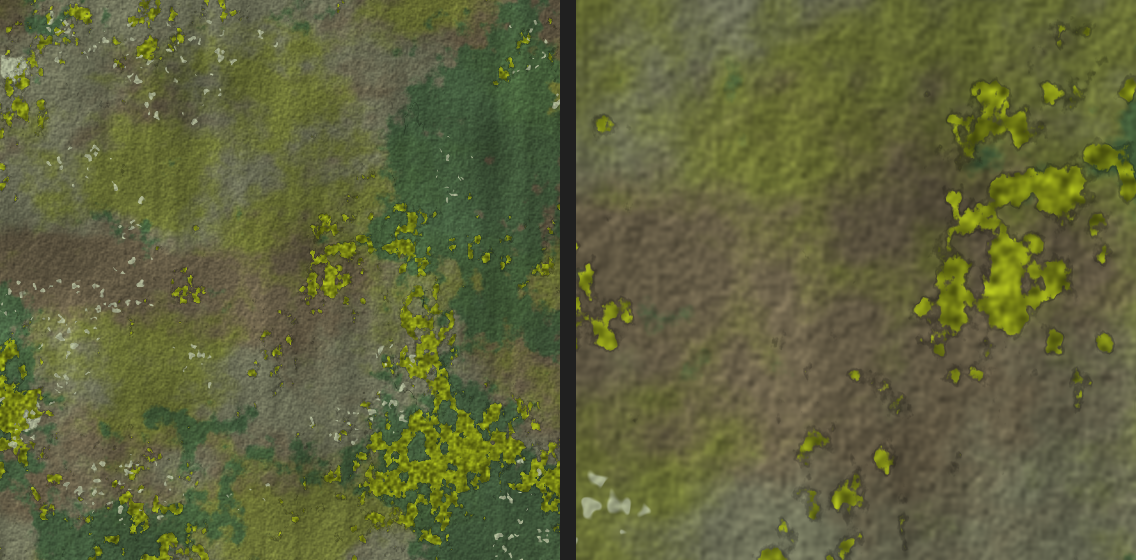
Left, the full canvas; right, a detail of the centre.
Write a Shadertoy shader that draws this texture.

```glsl
#define GRAIN_SCALE 150.0
#define GRAIN_DEPTH 0.40
#define STREAK_DEPTH 0.13
#define MOSS_LEVEL 0.80
#define SPOT_GRID 62.0
#define BROWN vec3(0.37, 0.335, 0.255)
#define GREY vec3(0.415, 0.425, 0.335)
#define OLIVE vec3(0.41, 0.44, 0.18)
#define PAINT vec3(0.225, 0.335, 0.215)
#define MOSS vec3(0.53, 0.58, 0.08)
#define PALE vec3(0.66, 0.69, 0.57)

float hash(vec2 p) {
    vec3 q = fract(p.xyx * 0.1031);
    q += dot(q, q.yzx + 33.33);
    return fract((q.x + q.y) * q.z);
}

float noise(vec2 p) {
    vec2 i = floor(p), f = fract(p);
    f = f * f * (3.0 - 2.0 * f);
    vec2 e = vec2(1.0, 0.0);
    return mix(mix(hash(i), hash(i + e), f.x),
               mix(hash(i + e.yx), hash(i + e.xx), f.x), f.y);
}

float fbm(vec2 p) {
    float sum = 0.0, amp = 0.5;
    for (int i = 0; i < 5; i++) {
        sum += amp * noise(p);
        p = mat2(1.6, 1.2, -1.2, 1.6) * p + 17.3;
        amp *= 0.5;
    }
    return sum / 0.97;
}

float blob(vec2 p, vec2 centre, vec2 size) {
    vec2 d = (p - centre) / size;
    return exp(-dot(d, d));
}

// Rough plaster height
float relief(vec2 p) {
    return 0.6 * noise(p * GRAIN_SCALE) + 0.4 * noise(p * GRAIN_SCALE * 2.1 + 9.0)
         + 0.5 * noise(p * GRAIN_SCALE * vec2(0.5, 0.3));
}

// Clustered round lichen spots on a jittered grid
float spots(vec2 p) {
    vec2 q = p * SPOT_GRID + 0.7 * (vec2(noise(p * 130.0), noise(p * 130.0 + 40.0)) - 0.5);
    vec2 cell = floor(q);
    float cover = 0.0;
    for (int y = -1; y <= 1; y++)
    for (int x = -1; x <= 1; x++) {
        vec2 id = cell + vec2(x, y);
        float present = step(hash(id + 3.0), 0.30) * step(0.70, noise(id * 0.14 + 21.0));
        vec2 centre = id + 0.2 + 0.6 * vec2(hash(id + 51.0), hash(id + 87.0));
        float radius = mix(0.10, 0.36, hash(id + 29.0));
        cover = max(cover, present * (1.0 - smoothstep(radius - 0.08, radius + 0.08, length(q - centre))));
    }
    return cover;
}

void mainImage(out vec4 fragColor, in vec2 fragCoord) {
    vec2 p = fragCoord / iResolution.y;
    float fine = fbm(p * 42.0 + 5.0);
    vec2 warped = p + 0.05 * (vec2(fbm(p * 9.0), fbm(p * 9.0 + 31.0)) - 0.5);

    // Weathered ground: brown, grey and olive haze
    vec3 col = mix(BROWN, GREY, smoothstep(0.38, 0.64, fbm(warped * vec2(4.0, 6.0) + 2.0) + 0.2 * (fine - 0.5)));
    float haze = fbm(warped * vec2(4.0, 6.0) + 60.0) + 0.25 * (fine - 0.5)
               + 0.16 * blob(p, vec2(0.53, 0.52), vec2(0.26, 0.35))
               + 0.20 * blob(p, vec2(0.52, 0.08), vec2(0.22, 0.06));
    col = mix(col, OLIVE, 0.85 * smoothstep(0.46, 0.70, haze));

    // Worn green paint with ragged edges
    float paint = fbm(warped * 5.0 + 91.0) + 0.35 * (fine - 0.5)
                + 0.32 * blob(p, vec2(0.91, 0.82), vec2(0.15, 0.23))
                + 0.32 * blob(p, vec2(0.91, 0.13), vec2(0.17, 0.17))
                + 0.30 * blob(p, vec2(0.20, 0.03), vec2(0.24, 0.09))
                + 0.16 * blob(p, vec2(0.38, 0.97), vec2(0.30, 0.07));
    col = mix(col, PAINT, 0.85 * smoothstep(0.60, 0.69, paint));

    // Broad stains and vertical runs
    col *= 0.78 + 0.44 * fbm(warped * 7.0 + 140.0);
    float run = noise(vec2(p.x * 75.0, p.y * 5.0)) + noise(vec2(p.x * 24.0, p.y * 2.5 + 8.0)) - 1.0;
    col *= 1.0 + STREAK_DEPTH * run;

    // Thin broken cracks in an upright band
    float bend = abs(fbm(p * vec2(22.0, 9.0) + 73.0) - 0.5);
    float crack = (1.0 - smoothstep(0.003, 0.014, bend)) * blob(p, vec2(0.73, 0.5), vec2(0.05, 0.4));
    col *= 1.0 - 0.4 * crack * smoothstep(0.4, 0.6, noise(p * 18.0));

    // Pale crusts near the left edge
    float crust = blob(p, vec2(0.02, 0.88), vec2(0.05, 0.03)) + blob(p, vec2(0.05, 0.26), vec2(0.04, 0.04));
    col = mix(col, PALE, smoothstep(0.62, 0.74, crust + 0.9 * (fine - 0.5)));

    // Moss flecks gathered in clumps, dark at the rim
    float clump = fbm(warped * vec2(6.5, 5.5) + 205.0) - 0.5
                + 0.10 * blob(p, vec2(0.52, 0.46), vec2(0.24, 0.14))
                + 0.15 * blob(p, vec2(0.38, 0.96), vec2(0.32, 0.08))
                + 0.22 * blob(p, vec2(0.02, 0.80), vec2(0.06, 0.14))
                + 0.22 * blob(p, vec2(0.01, 0.29), vec2(0.06, 0.09));
    float fleck = fbm(p * vec2(68.0, 54.0) + 11.0) + 1.3 * clump - MOSS_LEVEL;
    col *= 1.0 - 0.22 * smoothstep(-0.07, 0.0, fleck);
    vec3 moss = MOSS * mix(0.55, 1.25, noise(p * 170.0 + 4.0));
    col = mix(col, moss, 0.92 * smoothstep(0.0, 0.06, fleck));

    // Lichen spots, then light from the upper left over the grain
    col = mix(col, PALE, 0.88 * spots(p));
    float slope = relief(p) - relief(p + vec2(-0.0022, 0.0026));
    col *= 1.0 + GRAIN_DEPTH * slope + 0.16 * (noise(p * 260.0 + 7.0) - 0.5);
    fragColor = vec4(clamp(col, 0.0, 1.0), 1.0);
}
```
